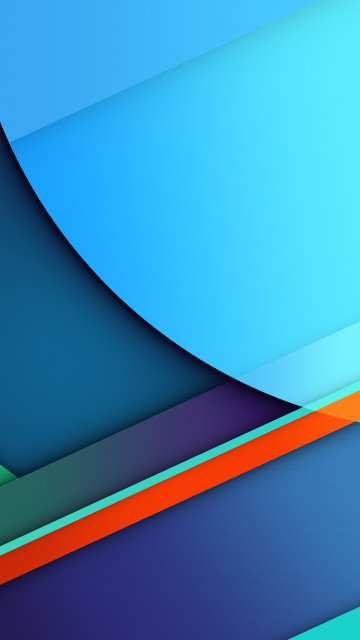
Give the GLSL for this background, as a WebGL 1 fragment shader.

```glsl
precision highp float;
uniform vec2 u_resolution;

// Antialiased coverage of the region where d is positive
float cover(float d) {
  return smoothstep(-0.8, 0.8, d * u_resolution.x);
}

// Soft shadow fading away from an edge, on its positive side only
float shadow(float d, float width) {
  return step(0.0, d) * exp(-max(d, 0.0) / width);
}

float hash(vec2 p) {
  return fract(sin(dot(p, vec2(127.1, 311.7))) * 4375.85);
}

void main() {
  vec2 p = gl_FragCoord.xy / u_resolution.x;
  float h = p.y - 0.46 * p.x;  // height above the common diagonal
  float disc = 1.37 - length(p - vec2(1.273, 1.947));

  // Deep blue panel
  float glow = smoothstep(0.65, 0.0, length(p - vec2(0.2, 0.8)));
  vec3 color = mix(vec3(0.06, 0.27, 0.43), vec3(0.06, 0.39, 0.57), glow);
  color = mix(color, vec3(0.2, 0.25, 0.45), cover(h - 1.37));

  // Small green wedge beneath the violet band
  float wedge = 0.488 - 0.75 * p.x - p.y;
  color *= 1.0 - 0.4 * shadow(-wedge, 0.02);
  color = mix(color, vec3(0.1, 0.72, 0.5), cover(wedge));
  color *= 1.0 - 0.6 * shadow(h - 0.425, 0.03);

  // Green to violet band
  vec3 band = mix(vec3(0.14, 0.4, 0.37), vec3(0.25, 0.19, 0.45), smoothstep(0.0, 0.62, p.x));
  band = mix(band, vec3(0.22, 0.09, 0.42), smoothstep(0.55, 0.8, p.x));
  band *= 1.0 - 0.5 * shadow(h - 0.26, 0.02);
  color = mix(color, band, cover(0.425 - h));

  // Shadow cast by the disc
  color = mix(color, vec3(0.02, 0.01, 0.13), 0.95 * shadow(-disc, 0.045));
  color *= 1.0 - 0.9 * shadow(-disc, 0.008);

  // Turquoise and orange stripes
  vec3 turquoise = mix(vec3(0.25, 0.83, 0.74), vec3(0.18, 0.82, 0.8), p.x);
  color = mix(color, turquoise, cover(0.26 - h));
  vec3 orange = mix(vec3(0.8, 0.16, 0.04), vec3(0.97, 0.23, 0.02), smoothstep(0.0, 0.5, p.x));
  orange = mix(orange, vec3(1.0, 0.34, 0.05), smoothstep(0.7, 1.0, p.x));
  orange *= 1.0 - 0.2 * shadow(0.234 - h, 0.01);
  color = mix(color, orange, cover(0.234 - h));

  // Woven lower panel
  float light = p.x * 0.8 + p.y * 0.55;
  vec3 lower = mix(vec3(0.14, 0.11, 0.34), vec3(0.17, 0.18, 0.48), smoothstep(0.0, 0.36, light));
  lower = mix(lower, vec3(0.22, 0.5, 0.73), smoothstep(0.3, 1.1, light));
  lower *= 1.0 + 0.025 * sin(p.y * 900.0);
  lower *= 1.0 - 0.5 * shadow(0.153 - h, 0.025);
  lower *= 1.0 - 0.35 * shadow(h + 0.367, 0.02);
  color = mix(color, lower, cover(0.153 - h));
  color = mix(color, vec3(0.1, 0.82, 0.8), cover(-0.367 - h));

  // Bright disc with a paler sheet across its top
  float t = smoothstep(0.0, 1.15, p.x + 0.16 * (p.y - 0.9));
  vec3 sky = mix(vec3(0.09, 0.62, 1.0), vec3(0.36, 0.93, 1.0), t);
  sky *= 1.0 - 0.13 * shadow(1.37 - h, 0.045);
  vec3 sheet = mix(vec3(0.23, 0.65, 0.95), vec3(0.28, 0.79, 1.0), smoothstep(0.0, 0.9, p.x));
  sky = mix(sky, sheet, cover(h - 1.37));

  // Layers seen through the lower part of the disc
  sky *= 1.0 - 0.06 * shadow(h - 0.425, 0.02);
  vec3 pale = mix(vec3(0.32, 0.76, 0.98), vec3(0.47, 0.95, 1.0), smoothstep(0.65, 1.0, p.x));
  pale *= 1.0 - 0.18 * shadow(h - 0.26, 0.015);
  sky = mix(sky, pale, cover(0.425 - h));
  sky = mix(sky, vec3(0.36, 0.95, 0.9), cover(0.26 - h));
  sky = mix(sky, vec3(1.0, 0.5, 0.1), cover(0.234 - h));
  sky = mix(sky, vec3(0.43, 0.68, 0.84), cover(0.153 - h));
  color = mix(color, sky, cover(disc));

  // Slight grain hides gradient steps
  color += (hash(floor(p * 432.0)) - 0.5) * 0.008;
  gl_FragColor = vec4(color, 1.0);
}
```
